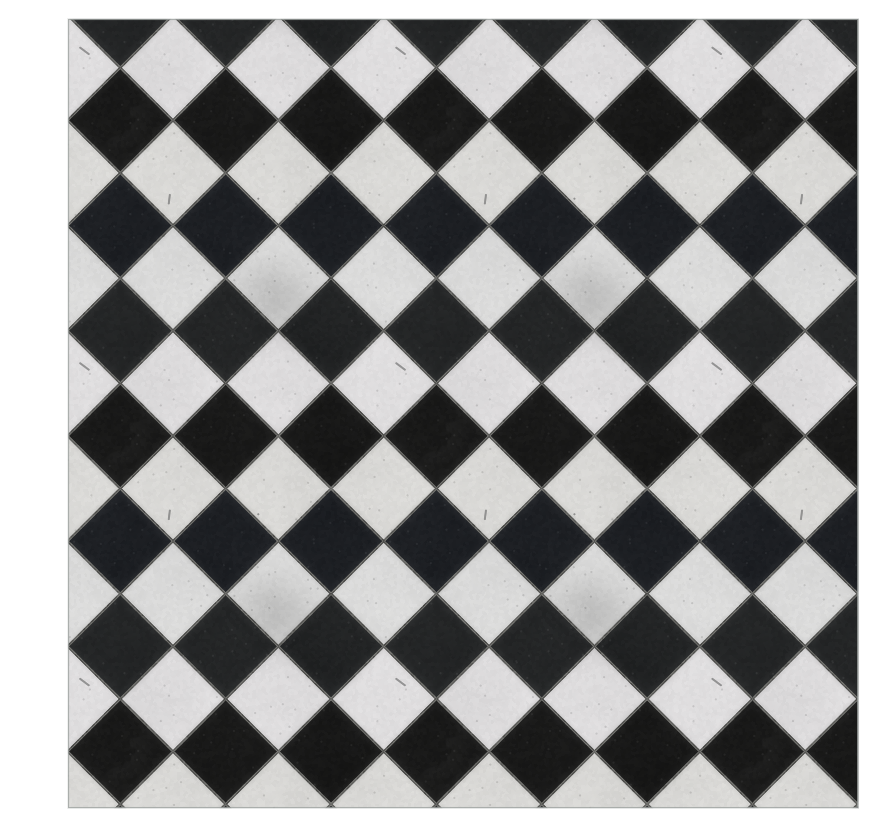
Give the GLSL for this texture, as a WebGL 2 fragment shader.

```glsl
#version 300 es
precision highp float;
// Diagonal black and white marble floor tiles with grey joints on a white margin.
uniform vec2 u_resolution;
out vec4 outColor;

vec2 hash2(vec2 c) {
  vec3 q = fract(c.xyx * vec3(0.1031, 0.1030, 0.0973));
  q += dot(q, q.yzx + 33.33);
  return fract((q.xx + q.yz) * q.zy);
}

// Cellular noise that wraps after n cells: x is nearest distance, y a random per cell.
vec2 cellular(vec2 x, float n) {
  vec2 cell = floor(x), best = vec2(9.0, 0.0);
  for (int j = -1; j <= 1; j++)
    for (int i = -1; i <= 1; i++) {
      vec2 c = cell + vec2(i, j);
      vec2 h = hash2(mod(c, n) + n);
      float d = length(c + h - x);
      if (d < best.x) best = vec2(d, fract(h.x * 17.0 + h.y * 31.0));
    }
  return best;
}

// Cloudy layered sines, repeating every three tiles.
float clouds(vec2 s) {
  vec2 a = s * 2.0944;
  float sum = 0.0, amp = 0.5;
  for (int i = 0; i < 4; i++) {
    sum += amp * sin(a.x + 1.7 * sin(a.y + float(i))) * cos(a.y + 1.3 * sin(a.x));
    a = mat2(2, 1, -1, 2) * a + 1.3;
    amp *= 0.6;
  }
  return sum;
}

float segment(vec2 p, vec2 a, vec2 b) {
  vec2 d = b - a;
  return length(p - a - d * clamp(dot(p - a, d) / dot(d, d), 0.0, 1.0));
}

// Row tint, chosen from three repeating rows.
vec3 rowTint(float row, vec3 a, vec3 b, vec3 c) {
  return row < 0.5 ? a : row < 1.5 ? b : c;
}

void main() {
  vec2 p = gl_FragCoord.xy / u_resolution.y;
  float px = 1.0 / u_resolution.y;

  // Tile coordinates: black centres on whole numbers, rows counted downward.
  vec2 g = vec2(p.x - 0.1467, 0.8533 - p.y) / vec2(0.1285, 0.1283);
  float aa = px / 0.1284;
  vec2 s = mod(g, 3.0);
  vec2 f = g - floor(g + 0.5);
  vec2 blackId = mod(floor(g + 0.5), 3.0);
  vec2 whiteId = mod(floor(g), 3.0);
  float edge = (abs(f.x) + abs(f.y) - 0.5) * 0.7071;

  float cloud = clouds(s);
  vec2 speck = cellular(s * 7.0, 21.0);
  float grain = cellular(s * 32.0, 96.0).y - 0.5;
  float dots = step(0.72, speck.y) * (1.0 - smoothstep(0.03, 0.11, speck.x));

  // Black tiles: warm, bluish and neutral rows with pale scuffs.
  vec3 black = rowTint(blackId.y, vec3(0.098, 0.098, 0.096),
                       vec3(0.113, 0.122, 0.138), vec3(0.134, 0.140, 0.143));
  black += 0.008 * (hash2(blackId + 5.0).x - 0.5) + 0.014 * cloud + 0.018 * grain;
  black += 0.05 * dots + 0.03 * smoothstep(-0.09, 0.0, edge);
  float scuff = smoothstep(0.35, 0.8, sin(9.0 * f.x + 5.0 * f.y + 4.0 * cloud));
  black += 0.022 * scuff * step(blackId.x + blackId.y, 0.5) * smoothstep(0.4, 0.1, length(f));

  // White tiles: cool, warm and neutral rows with faint stains.
  vec3 white = rowTint(whiteId.y, vec3(0.853, 0.850, 0.840),
                       vec3(0.852, 0.852, 0.850), vec3(0.864, 0.858, 0.862));
  white += 0.015 * (hash2(whiteId + 9.0).y - 0.5) + 0.022 * cloud + 0.025 * grain;
  white -= 0.10 * dots + 0.05 * (1.0 - smoothstep(0.0, 0.06, edge));
  white -= 0.10 * exp(-9.0 * dot(s - vec2(1.5, 1.68), s - vec2(1.5, 1.68)));

  // Small scratches that return with every three tiles.
  float scratch = segment(s, vec2(2.62, 2.31), vec2(2.70, 2.37));
  scratch = min(scratch, segment(s, vec2(0.47, 0.71), vec2(0.46, 0.79)));
  scratch = min(scratch, length(s - vec2(1.31, 0.745)));
  white = mix(white, vec3(0.45), 0.7 * (1.0 - smoothstep(0.004, 0.006 + aa, scratch)));

  // Joint: dark grey band with a thin pale line toward the black tile.
  vec3 color = mix(black, white, smoothstep(-0.5 * aa, 0.5 * aa, edge));
  float joint = 1.0 - smoothstep(-0.5 * aa, 0.5 * aa, abs(edge) - 0.0115);
  color = mix(color, vec3(0.34, 0.34, 0.33) + 0.12 * grain, joint);
  float pale = 1.0 - smoothstep(-0.5 * aa, 0.5 * aa, abs(edge + 0.005) - 0.003);
  color = mix(color, vec3(0.58, 0.58, 0.56), 0.6 * pale);

  // Floor outline and white margin.
  vec2 halfSize = vec2(0.4822, 0.4815);
  vec2 q = abs(p - vec2(0.5648, 0.4957)) - halfSize;
  float border = max(q.x, q.y);
  color = mix(color, vec3(0.62, 0.64, 0.63), 0.8 * smoothstep(-0.5 * px, 0.5 * px, border + 0.0018));
  color = mix(color, vec3(1.0), smoothstep(-0.5 * px, 0.5 * px, border));
  outColor = vec4(color, 1.0);
}
```
